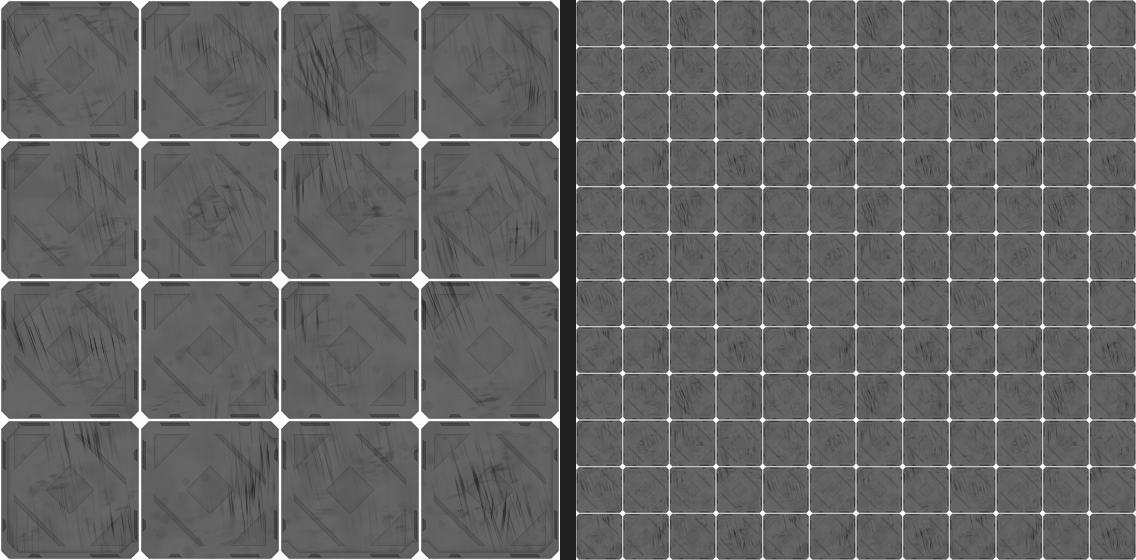
Left, the tile; right, the same tile 3 across and 3 down.
This texture is drawn by a WebGL 2 fragment shader. Its source:

```glsl
#version 300 es
precision highp float;
// Worn grey metal floor panels, four by four, with clipped corners, white joints and engraved shapes.
uniform vec2 u_resolution;
out vec4 outColor;

const float PANELS = 4.0;
const float PI = 3.14159;
const vec3 JOINT_WHITE = vec3(0.98);
const float METAL = 0.402;

float hash(vec2 p, float seed) {
    vec3 h = fract(vec3(p.xyx + seed * 1.37) * vec3(0.1031, 0.1030, 0.0973));
    h += dot(h, h.yzx + 33.33);
    return fract((h.x + h.y) * h.z);
}

vec2 hash2(vec2 p, float seed) {
    return vec2(hash(p, seed), hash(p, seed + 51.7));
}

float noise(vec2 p, float seed) {
    vec2 i = floor(p), f = fract(p);
    f = f * f * (3.0 - 2.0 * f);
    float low = mix(hash(i, seed), hash(i + vec2(1, 0), seed), f.x);
    float high = mix(hash(i + vec2(0, 1), seed), hash(i + vec2(1, 1), seed), f.x);
    return mix(low, high, f.y);
}

float cover(float d, float px) {
    return clamp(0.5 - d / px, 0.0, 1.0);
}

// Engraved area: flat tone, soft inner shade and a thin dark rim.
float engrave(float shade, float d, float tone, float rim, float px) {
    float inside = cover(d, px);
    shade *= mix(1.0, tone - 0.07 * exp(-abs(d) / 0.018), inside);
    return shade * (1.0 - rim * cover(abs(d + 0.002) - 0.0025, px));
}

// Cluster of parallel brush marks fading away from its centre.
float strokes(vec2 p, vec2 centre, float angle, vec2 freq, float reach, float seed) {
    vec2 q = p - centre;
    float c = cos(angle), s = sin(angle);
    q = vec2(c * q.x - s * q.y, s * q.x + c * q.y);
    float n = 0.6 * noise(q * freq, seed) + 0.4 * noise(q * freq * 2.1, seed + 7.0);
    return smoothstep(0.50, 0.95, n) * exp(-dot(q, q) / (reach * reach));
}

// Scratches, cross smears, round stains and mottling, different on every panel.
float wear(vec2 p, vec2 cell) {
    float seed = 11.0 + 17.0 * cell.x + 83.0 * cell.y;
    float dark = 0.06 * smoothstep(0.4, 0.9, noise(p * 7.0, seed)) + 0.03 * noise(p * 19.0, seed + 3.0);
    for (float i = 0.0; i < 4.0; i++) {
        vec2 rnd = hash2(cell + 5.0, i * 9.1 + 2.0);
        vec2 centre = (hash2(cell, i * 5.3 + 1.0) - 0.5) * 0.85;
        float reach = mix(0.13, 0.28, rnd.x);
        float lean = mix(-0.10, 0.38, rnd.x);
        dark += mix(0.08, 0.58, rnd.y * rnd.y) * strokes(p, centre, lean, vec2(64, 4), reach, seed + i);
        vec2 smear = centre.yx * vec2(-1, 1);
        dark += 0.34 * rnd.x * strokes(p, smear, mix(1.6, 1.9, rnd.y), vec2(34, 11), 0.14, seed + i + 20.0);
    }
    for (float i = 0.0; i < 18.0; i++) {
        vec2 spot = hash2(cell + 13.0, i * 3.7) - 0.5;
        float radius = mix(0.015, 0.05, hash(cell, i + 60.0));
        float ragged = length(p - spot) + 0.015 * noise(p * 40.0, seed);
        dark += 0.055 * (1.0 - smoothstep(radius * 0.8, radius + 0.010, ragged));
    }
    return min(dark, 0.55);
}

bool sideFramed(vec2 cell, vec2 dir) {
    vec2 fromCentre = cell - 0.5 * (PANELS - 1.0);
    bool outer = dot(fromCentre, dir) > 1.4;
    bool cornerPanel = min(abs(fromCentre.x), abs(fromCentre.y)) > 1.4;
    return outer && (cornerPanel || hash(cell + dir, 4.0) < 0.3);
}

// Raised strips on the outer sides and octagonal plates around some joints.
float plateDistance(vec2 p, vec2 cell) {
    float d = 1.0;
    for (float i = 0.0; i < 4.0; i++) {
        vec2 dir = round(vec2(cos(i * PI * 0.5), sin(i * PI * 0.5)));
        vec2 next = vec2(-dir.y, dir.x);
        vec2 edge = 0.5 - vec2(dot(p, dir), dot(p, next));
        bool framed = sideFramed(cell, dir);
        if (framed) d = min(d, edge.x - 0.052);
        vec2 joint = cell + 0.5 + 0.5 * (dir + next);
        bool middle = distance(joint, vec2(0.5 * PANELS)) < 0.1;
        if (framed || sideFramed(cell, next) || middle || hash(cell, i + 31.0) > 0.9)
            d = min(d, max(max(edge.x, edge.y) - 0.128, (edge.x + edge.y - 0.182) * 0.707));
    }
    return d;
}

// Long slanted slot and short tapered notch, folded onto all four sides.
float slotDistance(vec2 p) {
    if (p.x + p.y > 0.0) p = -p;
    if (p.y > p.x) p = p.yx;
    float depth = p.y + 0.479;
    float band = abs(depth - 0.009) - 0.010;
    float slot = abs(p.x + 0.25 - 0.7 * (depth - 0.009)) - 0.101;
    float notch = abs(p.x - 0.25) - 0.047 + depth;
    return max(band, min(slot, notch));
}

void main() {
    vec2 uv = gl_FragCoord.xy / u_resolution;
    vec2 grid = vec2(uv.x, 1.0 - uv.y) * PANELS;
    vec2 cell = mod(floor(grid), PANELS);
    vec2 p = fract(grid) - 0.5;
    float px = PANELS / min(u_resolution.x, u_resolution.y);

    // Engraved diamond, corner triangles and diagonal bars
    float box = max(abs(p.x), abs(p.y)) - 0.399;
    float diamond = (abs(p.x) + abs(p.y) - 0.174) * 0.707;
    float triangles = max(box, (0.542 - abs(p.x + p.y)) * 0.707);
    float bars = max(box, (abs(abs(p.x - p.y) - 0.456) - 0.023) * 0.707);
    float shade = METAL;
    shade = engrave(shade, diamond, 0.98, 0.10, px);
    shade = engrave(shade, triangles, 0.98, 0.10, px);
    shade = engrave(shade, bars, 0.93, 0.11, px);
    shade *= 1.0 - wear(p, cell);

    // Raised plates with a shadow along their edge
    float plate = plateDistance(p, cell);
    shade *= 1.0 - 0.26 * exp(-max(plate, 0.0) / 0.012);
    shade = mix(shade, mix(METAL * 1.02, shade, 0.25), cover(plate, px));
    shade = engrave(shade, slotDistance(p), 0.78, 0.25, px);

    // Panel outline and white joints
    vec2 edge = 0.5 - abs(p);
    float outline = max(0.0088 - min(edge.x, edge.y), (0.073 - edge.x - edge.y) * 0.707);
    shade *= 1.0 - 0.12 * exp(-max(-outline, 0.0) / 0.008);
    outColor = vec4(mix(JOINT_WHITE, vec3(shade), cover(outline, px)), 1.0);
}
```
